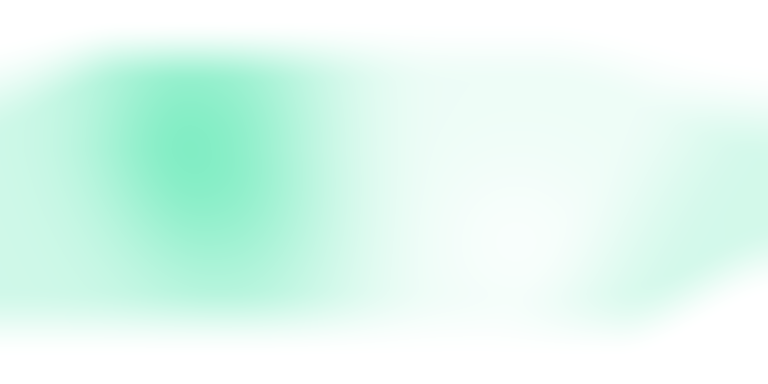
Give the GLSL for this background, as a Shadertoy shader.

```glsl
// Bell-shaped falloff, 1 at the centre
float glow(vec2 offset, vec2 spread) {
    vec2 q = offset / spread;
    return exp(-0.5 * dot(q, q));
}

// Soft horizontal band whose edges bend towards both ends
float bandMask(vec2 p) {
    float leftEnd = 1.0 - smoothstep(-0.1, 0.32, p.x);
    float rightEnd = smoothstep(1.4, 2.1, p.x);
    float top = 0.865 - 0.11 * leftEnd - 0.17 * rightEnd;
    float bottom = 0.16 + 0.17 * smoothstep(1.6, 2.05, p.x);
    float topBlur = 0.085 + 0.05 * leftEnd + 0.05 * rightEnd;
    float upper = 1.0 - smoothstep(top - topBlur, top + topBlur, p.y);
    float lower = smoothstep(bottom - 0.095, bottom + 0.095, p.y);
    return upper * lower;
}

// Amount of green before the band is cut out
float tint(vec2 p) {
    float amount = 0.14;

    // Wide wash on the left
    amount += 0.24 * (1.0 - smoothstep(0.6, 1.15, p.x));

    // Strong core, leaning right as it descends
    vec2 core = p - vec2(0.495, 0.61);
    core.x += 0.2 * min(core.y, 0.0);
    float coreWidth = mix(0.185, 0.225, smoothstep(-0.1, 0.1, core.x));
    amount += 0.62 * glow(core, vec2(coreWidth, 0.25));

    // Slanted wash on the right
    float slant = p.x + 0.65 * (0.61 - p.y);
    amount += 0.21 * smoothstep(1.57, 2.0, slant);

    // Pale pool right of centre
    amount -= 0.085 * glow(p - vec2(1.34, 0.37), vec2(0.17, 0.16));
    return amount;
}

void mainImage(out vec4 fragColor, in vec2 fragCoord) {
    // Canvas spans 2 by 1 units
    vec2 p = fragCoord / iResolution.xy * vec2(2.0, 1.0);
    vec3 white = vec3(1.0);
    vec3 mint = vec3(0.51, 0.93, 0.77);
    fragColor = vec4(mix(white, mint, tint(p) * bandMask(p)), 1.0);
}
```
